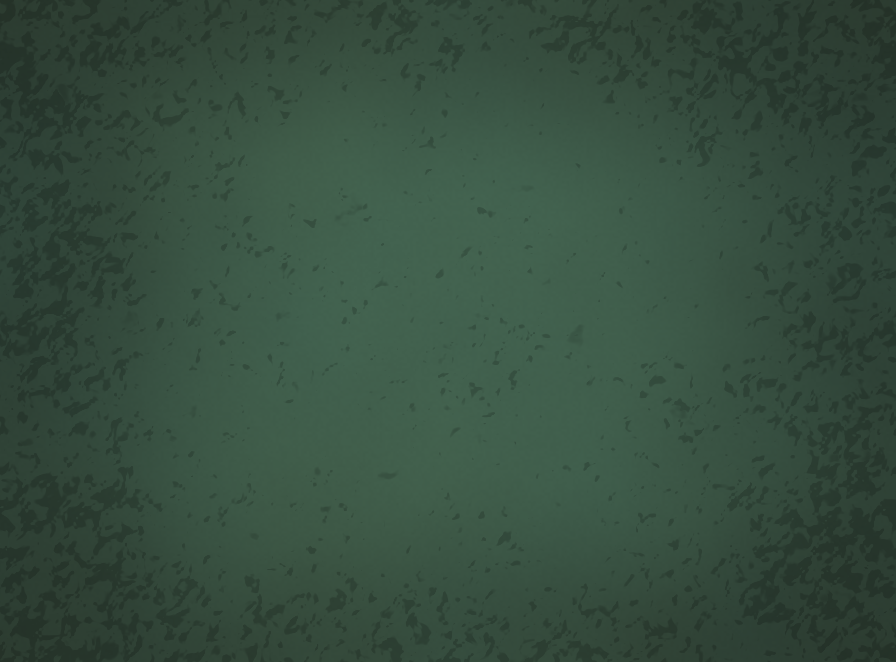
Give the GLSL for this texture, as a WebGL 1 fragment shader.

```glsl
precision highp float;
// Worn dark green board: a soft, cloudy light centre fading to dark borders,
// eaten by fine slanted specks that thicken into rough patches near the rim.
// All noise wraps on whole cell counts and the vignette is periodic, so it tiles.

uniform vec2 u_resolution;

#define DARK_GREEN vec3(0.170, 0.232, 0.188)
#define LIGHT_GREEN vec3(0.254, 0.374, 0.301)
#define TEAL_SHIFT vec3(-0.014, 0.000, 0.016)
#define SIDE_FADE 0.80
#define TOP_FADE 0.60
#define CLOUD_AMOUNT 0.42
#define SPECK_DEPTH 0.17
#define SPECK_CELLS vec2(240.0, 180.0)
#define CLUMP_CELLS vec2(108.0, 81.0)
#define RIM_THRESHOLD 0.52
#define CENTRE_THRESHOLD 0.77
#define GRAIN_AMOUNT 0.025

const float TAU = 6.2831853;

float hash(vec2 cell, float seed) {
  return fract(sin(dot(cell, vec2(127.1, 311.7)) + seed * 74.7) * 43758.5453);
}

// Value noise that repeats after a whole number of cells.
float wrapNoise(vec2 uv, vec2 cells, float seed) {
  vec2 p = uv * cells;
  vec2 i = floor(p);
  vec2 f = p - i;
  f = f * f * (3.0 - 2.0 * f);
  vec2 a = mod(i, cells);
  vec2 b = mod(i + 1.0, cells);
  float low = mix(hash(a, seed), hash(vec2(b.x, a.y), seed), f.x);
  float high = mix(hash(vec2(a.x, b.y), seed), hash(b, seed), f.x);
  return mix(low, high, f.y);
}

float wrapFbm(vec2 uv, vec2 cells, float seed) {
  float sum = 0.0;
  float weight = 0.5;
  for (int k = 0; k < 4; k++) {
    sum += weight * wrapNoise(uv, cells, seed + float(k));
    cells *= 2.0;
    weight *= 0.5;
  }
  return sum / 0.9375;
}

// Light in the middle, dark at all four borders, smooth across the seam.
float vignette(vec2 uv) {
  vec2 rim = 0.5 + 0.5 * cos(TAU * uv);
  float side = 1.0 - SIDE_FADE * rim.x * rim.x;
  float top = 1.0 - TOP_FADE * rim.y * rim.y * rim.y;
  return side * top;
}

// Fine noise smeared along a diagonal, mixed with coarser clumps.
float speckField(vec2 uv) {
  vec2 slant = vec2(0.35, 0.45) / SPECK_CELLS;
  float fine = 0.5 * (wrapNoise(uv + slant, SPECK_CELLS, 11.0)
                    + wrapNoise(uv - slant, SPECK_CELLS, 11.0));
  float clump = wrapNoise(uv, CLUMP_CELLS, 17.0);
  return 0.58 * fine + 0.42 * clump;
}

void main() {
  vec2 uv = gl_FragCoord.xy / u_resolution;

  // Bend the coordinates a little so no cell grid shows.
  vec2 bend = vec2(wrapNoise(uv, vec2(60.0, 45.0), 31.0),
                   wrapNoise(uv, vec2(60.0, 45.0), 37.0)) - 0.5;
  vec2 bent = uv + bend * vec2(0.010, 0.013);

  // Broad light and colour clouds.
  float cloud = wrapFbm(uv, vec2(4.0, 3.0), 41.0) - 0.5;
  float tint = wrapFbm(uv, vec2(3.0, 2.0), 53.0) - 0.5;
  float light = vignette(uv) + CLOUD_AMOUNT * cloud;
  vec3 color = mix(DARK_GREEN, LIGHT_GREEN, clamp(light, 0.0, 1.08));
  color += TEAL_SHIFT * tint;

  // Specks: sparse in the centre, dense and patchy at the rim.
  float patches = wrapFbm(bent, vec2(16.0, 12.0), 61.0) - 0.5;
  float threshold = mix(RIM_THRESHOLD, CENTRE_THRESHOLD, smoothstep(0.1, 0.95, light));
  threshold -= 0.38 * patches;
  float speck = smoothstep(threshold - 0.05, threshold + 0.07, speckField(bent));

  // A few larger stains.
  float stain = smoothstep(0.76, 0.86, wrapFbm(bent, vec2(28.0, 21.0), 71.0));
  color *= 1.0 - SPECK_DEPTH * max(speck, 0.8 * stain);

  // Faint surface grain.
  float grain = wrapNoise(uv, vec2(320.0, 240.0), 83.0) - 0.5;
  color *= 1.0 + GRAIN_AMOUNT * grain;

  gl_FragColor = vec4(color, 1.0);
}
```
